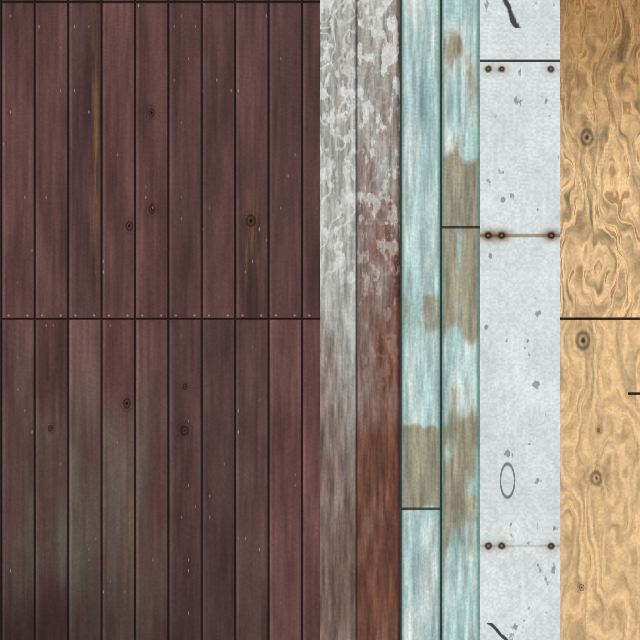
Write a WebGL 2 fragment shader that draws this texture.

```glsl
#version 300 es
precision highp float;
// Five strips of weathered timber: brown boards, worn grey paint, peeling
// turquoise, nailed white panels and tan plywood, all from stretched noise.
uniform vec2 u_resolution;
out vec4 fragColor;

#define PLANK .0522
#define JOINT_Y .502
#define SEAM vec3(.11, .08, .075)
#define OCHRE vec3(.48, .36, .23)
#define TEAL vec3(.36, .53, .49)
#define RUST vec3(.36, .23, .12)

// Knots: x, y, radius
const vec3 BROWN_KNOTS[8] = vec3[8](vec3(.238,.673,.007), vec3(.202,.647,.007),
  vec3(.392,.655,.009), vec3(.289,.396,.005), vec3(.289,.327,.008),
  vec3(.237,.824,.006), vec3(.078,.331,.005), vec3(.198,.37,.007));
const vec3 TAN_KNOTS[5] = vec3[5](vec3(.917,.785,.013), vec3(.911,.468,.014),
  vec3(.932,.253,.013), vec3(.935,.328,.004), vec3(.909,.082,.005));
// Bare streaks: centre, radii
const vec4 STREAKS[3] = vec4[3](vec4(.392,.62,.014,.06),
  vec4(.148,.78,.006,.15), vec4(.201,.19,.006,.085));

float hash(vec2 p) { return fract(sin(dot(p, vec2(127.1, 311.7))) * 43758.5453); }
float ramp(float a, float b, float x) { return smoothstep(a, b, x); }
float noise(vec2 p) {
  vec2 i = floor(p), f = fract(p);
  f *= f * (3. - 2. * f);
  return mix(mix(hash(i), hash(i + vec2(1, 0)), f.x),
    mix(hash(i + vec2(0, 1)), hash(i + 1.), f.x), f.y);
}
float fbm(vec2 p) {
  float sum = 0., amp = .533;
  for (int i = 0; i < 4; i++) { sum += amp * noise(p); p = p * 2.03 + 17.3; amp *= .5; }
  return sum;
}
float blob(vec2 q, vec2 r) { q /= r; return exp(-dot(q, q)); }
float line(float d, float w) { return 1. - ramp(.3 * w, w, abs(d)); }
float band(float v, float a, float b) {
  return ramp(a - .02, a + .02, v) - ramp(b - .02, b + .02, v);
}
float knot(vec2 p, vec3 k, float warp) {
  float d = length((p - k.xy) * vec2(1.1, .85)) / k.z + .6 * (warp - .5);
  return (1. - exp(-.8 * d * d) * (.36 + .24 * cos(d * 8.))) * (1. - .25 * line(d, .5));
}

vec3 brownBoards(vec2 p) {
  float x = (p.x - .002) / PLANK, f = fract(x);
  vec2 id = vec2(floor(x), step(JOINT_Y, p.y));
  float grain = fbm(p * vec2(190, 11) + id * 19.), stain = fbm(p * vec2(28, 7) + id * 7.);
  vec3 c = mix(vec3(.32, .235, .23), vec3(.41, .285, .27), hash(id + 3.7));
  float grey = blob(p - vec2(.12, .16), vec2(.17, .25));
  c = mix(c, vec3(.33, .3, .27), grey * ramp(.25, .65, stain));
  c *= .6 + .3 * grain + .5 * stain;
  c *= 1. - .3 * blob(p, vec2(.4, .1));
  for (int i = 0; i < 3; i++)
    c = mix(c, OCHRE, blob(p - STREAKS[i].xy, STREAKS[i].zw) * ramp(.3, .65, grain));
  for (int i = 0; i < 8; i++) c *= knot(p, BROWN_KNOTS[i], grain);
  // Scattered chips
  vec2 g = p * vec2(90, 60), q = fract(g) - .5;
  float chip = step(.965, hash(floor(g))) * line(length(q * vec2(1.6, 1)) + grain * .3, .38);
  c = mix(c, vec3(.65, .6, .57), .7 * chip);
  // Joints and nail heads
  c += .045 * line(f * PLANK - .004, .003);
  float cut = max(line(min(f, 1. - f) * PLANK, .0025), line(p.y - JOINT_Y, .0024));
  c = mix(c, SEAM, .85 * max(cut, line(p.y - .997, .003)));
  vec2 nail = vec2((abs(f - .5) - .28) * PLANK, p.y - JOINT_Y - .005);
  return mix(c, vec3(.62, .56, .54), .7 * line(length(nail), .0028));
}

vec3 wornPaint(vec2 p) {
  float right = step(.557, p.x), grain = fbm(p * vec2(200, 22)), patches = fbm(p * vec2(35, 11));
  float bare = 1. - ramp(.08 + .17 * right, .65 + .31 * right, p.y);
  bare = clamp(bare + .9 * (patches - .5) + .25 * ramp(.59, .625, p.x), 0., 1.);
  vec3 wood = mix(vec3(.45, .37, .33), vec3(.43, .29, .24), right);
  vec3 c = mix(vec3(.66, .66, .64), wood, bare) * (.675 + .65 * grain);
  float wave = sin(p.x * 130. + 38. * fbm(p * vec2(22, 13)));
  float crest = ramp(.35, .95, wave) * ramp(.42, .65, p.y) * (1. - .6 * right);
  float flakes = ramp(.53, .68, fbm(p * vec2(110, 55))) * ramp(.25, .9, p.y);
  c = mix(c, vec3(.84, .85, .84), min(.55 * crest + .8 * flakes, 1.));
  c = mix(c, SEAM, .5 * line(p.x - .557, .0025));
  return c * (1. - .4 * ramp(.617, .625, p.x));
}

vec3 turquoise(vec2 p) {
  float right = step(.689, p.x), y = p.y;
  float grain = fbm(p * vec2(170, 18)), patches = fbm(p * vec2(45, 13) + right * 5.);
  float bareL = band(y, .205, .335) + .6 * band(y, .475, .55);
  float bareR = .3 + .6 * band(y, .645, .75) + .35 * band(y, .47, .64) + .3 * band(y, .14, .35);
  float bare = ramp(.35, .65, mix(bareL, bareR, right) + 1.1 * (patches - .5));
  vec3 c = mix(vec3(.66, .77, .76), vec3(.78, .83, .81), ramp(.3, .7, patches));
  c = mix(c, vec3(.5, .61, .63), .7 * blob(p - vec2(.655, .84), vec2(.03, .05)));
  c = mix(c, vec3(.57, .53, .44), .85 * bare) * (.75 + .5 * grain);
  float inner = min(abs(p.x - .689), p.x - .626);
  c = mix(c, TEAL, .7 * line(min(inner, .75 - p.x), .007));
  float cut = max(line(inner, .0025), line(y - mix(.205, .645, right), .003));
  return mix(c, SEAM, .7 * cut);
}

vec3 whitePanels(vec2 p) {
  float soft = fbm(p * vec2(25, 18)), fine = fbm(p * vec2(120, 60));
  vec3 c = vec3(.84, .87, .865) * (.915 + .1 * soft + .07 * fine);
  c = mix(c, vec3(.45), .6 * ramp(.73, .82, fbm(p * vec2(75, 45))));
  c = mix(c, SEAM, .8 * line(p.y - .905, .0028));
  c = mix(c, RUST, .45 * line(p.y - .632, .004) + .15 * line(p.y - .147, .003));
  // Rusty nails
  vec3 cols = vec3(.763, .784, .861), rows = vec3(.892, .632, .147);
  for (int i = 0; i < 9; i++) {
    vec2 q = p - vec2(cols[i % 3], rows[i / 3]);
    float d = length(q) + .003 * (fine - .5);
    c = mix(c, RUST, (i / 3 == 1 ? .75 : .25) * blob(q, vec2(.012, .009)));
    c = mix(c, SEAM, .9 * line(d, .0075));
    c = mix(c, vec3(.6, .45, .32), .8 * line(d, .0038));
  }
  // Oval outline and gouges
  float oval = length((p - vec2(.793, .249)) / vec2(.011, .026)) - 1.;
  c = mix(c, vec3(.4), .75 * line(oval, .16));
  vec2 w = p + .008 * (vec2(fine, soft) - .5);
  float gouge = line(w.x - 1.238 + .45 * w.y, .006) * step(.955, w.y);
  gouge += line(w.x - .791 + .96 * w.y, .006) * step(w.y, .027);
  return mix(c, vec3(.18), .85 * gouge);
}

vec3 tanPlywood(vec2 p) {
  float top = step(JOINT_Y, p.y), warp = fbm(p * vec2(18, 7) + top * 4.);
  float grain = fbm(vec2(p.x * 130. + warp * 14., p.y * 24.));
  vec3 c = mix(vec3(.86, .72, .54), vec3(.62, .47, .3), .85 * ramp(.7, 1., p.y));
  c *= 1. + .45 * (1. + top) * (grain - .5) + .06 * sin(p.x * 160. + warp * 42.);
  c = mix(c, RUST, .5 * ramp(.58, .76, grain) * (.4 + .6 * top));
  for (int i = 0; i < 5; i++) c *= knot(p, TAN_KNOTS[i], warp);
  float cut = line(p.y - JOINT_Y, .003) + line(p.y - .385, .003) * step(.982, p.x);
  return mix(c, SEAM, .9 * cut);
}

void main() {
  vec2 p = gl_FragCoord.xy / u_resolution;
  vec3 c = p.x < .5 ? brownBoards(p) : p.x < .625 ? wornPaint(p)
    : p.x < .75 ? turquoise(p) : p.x < .875 ? whitePanels(p) : tanPlywood(p);
  fragColor = vec4(c * (.95 + .1 * noise(p * 330.)), 1);
}
```
